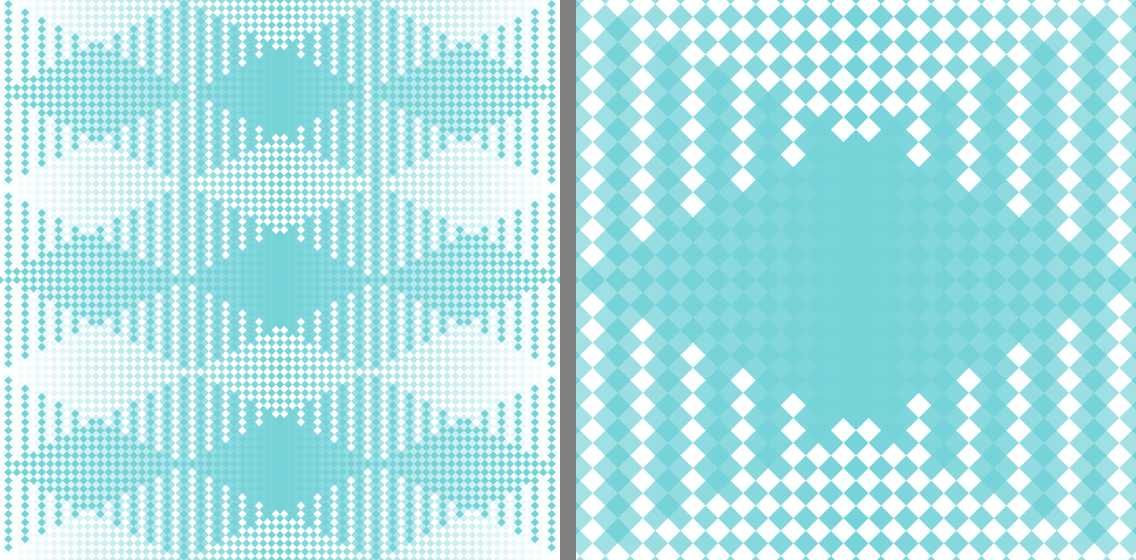
Left, the full canvas; right, a detail of the centre.
A WebGL 2 fragment shader for this pattern:

```glsl
#version 300 es
precision highp float;
// Lattice of touching diamonds, 67 by 67, forming three by three stepped lenses.
// A fast triangle wave sampled per column aliases into interleaved teeth and is
// compared with a slow wave per row; the gaps carry a sideways colour ramp.

#define CELLS 67.0         // diamonds across and down
#define COLUMN_WAVES 35.0  // whole waves across, aliased by the lattice
#define LENS_ROWS 3.0      // lenses down the canvas
#define TIE_SHIFT 0.001    // small phase shift that settles equal values
#define TEAL vec3(0.463, 0.826, 0.849)
#define WHITE vec3(0.996, 1.0, 1.0)

uniform vec2 u_resolution;
out vec4 outColor;

// Triangle wave: 0 at whole phases, 1 halfway between them
float triangleWave(float phase) {
    return 2.0 * abs(fract(phase + 0.5) - 0.5);
}

// 1 where the diamond at this lattice point is teal, 0 where it is white
float diamondInk(vec2 center) {
    vec2 position = center / CELLS;
    float reach = triangleWave(COLUMN_WAVES * position.x);
    float height = triangleWave(LENS_ROWS * (position.y - 0.5) - TIE_SHIFT);
    return step(height, max(reach, 4.0 * TIE_SHIFT));
}

void main() {
    vec2 lattice = gl_FragCoord.xy / u_resolution * CELLS;
    float pixel = CELLS / min(u_resolution.x, u_resolution.y);

    // Nearest two-tone diamond and its smoothed coverage
    vec2 center = vec2(floor(lattice.x + 0.5), floor(lattice.y) + 0.5);
    vec2 offset = abs(lattice - center);
    float edge = (0.5 - offset.x - offset.y) * inversesqrt(2.0);
    float coverage = clamp(edge / pixel + 0.5, 0.0, 1.0);

    // Diamonds in the gaps: white at the sides, teal in the middle column
    float gapInk = triangleWave((floor(lattice.x) + 0.5) / CELLS);

    float ink = mix(gapInk, diamondInk(center), coverage);
    outColor = vec4(mix(WHITE, TEAL, ink), 1.0);
}
```
